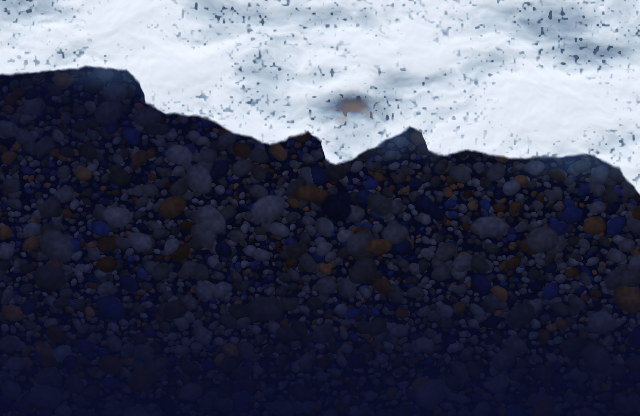
This texture is drawn by a Shadertoy shader. Its source:

```glsl
// Dark pebble beach under a sheet of bright sea foam with a jagged shoreline.
// Stones are jittered ellipses in layered grids; foam is warped noise with
// thick and thin patches, fine bubbles and a little relief lighting.
const vec3 NAVY = vec3(.035, .052, .165), GAP = vec3(.025, .035, .115);
const vec3 STONE_GREY = vec3(.165, .18, .275), STONE_BROWN = vec3(.2, .155, .15);
const vec3 STONE_BLUE = vec3(.07, .095, .27), WET_FILM = vec3(.23, .31, .39);
const vec3 WATER = vec3(.29, .36, .46), FOAM_THIN = vec3(.55, .63, .72);
const vec3 FOAM_MID = vec3(.74, .8, .86), FOAM_THICK = vec3(.89, .92, .97);
const float ASPECT = 1.542, EDGE_SOFTNESS = .005;

// Shoreline knots, in units of the canvas height
const int KNOTS = 23;
const vec2 SHORE[KNOTS] = vec2[KNOTS](
    vec2(0, .82), vec2(.2, .838), vec2(.305, .832), vec2(.335, .8), vec2(.352, .755),
    vec2(.4, .728), vec2(.5, .718), vec2(.56, .684), vec2(.65, .654), vec2(.745, .684),
    vec2(.775, .66), vec2(.785, .622), vec2(.81, .602), vec2(.86, .624), vec2(.99, .696),
    vec2(1.016, .684), vec2(1.03, .638), vec2(1.06, .625), vec2(1.12, .638),
    vec2(1.24, .618), vec2(1.43, .628), vec2(1.49, .594), vec2(1.55, .52));
// Ellipses: centre, radii
const vec4 THIN[7] = vec4[7](vec4(.04, .98, .14, .05), vec4(1.13, .82, .1, .05),
    vec4(.64, .815, .09, .03), vec4(.85, .745, .06, .03), vec4(1.44, .87, .12, .05),
    vec4(1.32, .96, .2, .05), vec4(.7, .98, .25, .03));
const vec4 THICK[5] = vec4[5](vec4(.29, .94, .06, .05), vec4(.41, .83, .13, .07),
    vec4(1.07, .86, .08, .04), vec4(1.36, .74, .2, .08), vec4(.9, .88, .12, .04));
const vec4 FILM[3] = vec4[3](vec4(.26, .815, .1, .035), vec4(.97, .655, .08, .05),
    vec4(1.4, .6, .13, .045));
const vec4 BIG_STONES[5] = vec4[5](vec4(.748, .534, .042, .02), vec4(1.18, .455, .05, .03),
    vec4(.64, .257, .05, .034), vec4(.912, .408, .036, .022), vec4(1.45, .222, .04, .03));

float hash(vec2 p) {
    vec3 q = fract(p.xyx * .1031);
    q += dot(q, q.yzx + 33.33);
    return fract((q.x + q.y) * q.z);
}
float noise(vec2 p) {
    vec2 i = floor(p), f = fract(p);
    f *= f * (3. - 2. * f);
    return mix(mix(hash(i), hash(i + vec2(1, 0)), f.x),
               mix(hash(i + vec2(0, 1)), hash(i + 1.), f.x), f.y);
}
float fbm(vec2 p) {
    float sum = 0., amp = .5;
    for (int i = 0; i < 5; i++, amp *= .5) {
        sum += amp * noise(p);
        p = mat2(1.6, 1.2, -1.2, 1.6) * p + 5.3;
    }
    return sum;
}
float glow(vec2 p, vec4 e) {
    vec2 q = (p - e.xy) / e.zw;
    return exp(-dot(q, q));
}
float shoreHeight(float x) {
    float y = SHORE[0].y;
    for (int i = 1; i < KNOTS; i++)
        y = mix(y, SHORE[i].y, clamp((x - SHORE[i-1].x) / (SHORE[i].x - SHORE[i-1].x), 0., 1.));
    return y;
}
// One domed stone; q is its local position, with the rim at length 1
vec3 paintStone(vec3 under, vec2 q, float seed) {
    float d = length(q), kind = hash(vec2(seed, 4.7));
    vec3 tint = kind < .12 ? STONE_BROWN : kind > .86 ? STONE_BLUE : STONE_GREY;
    tint *= mix(.42, 1., hash(vec2(seed, 9.1))) * (1. + .2 * q.y - .28 * d * d);
    return mix(under, tint, 1. - smoothstep(.8, 1., d));
}
// Nearest jittered ellipse in a grid; density drops some stones
vec3 pebbles(vec3 under, vec2 p, float size, float density) {
    vec2 g = p / size, best = vec2(9);
    float bestSeed = 0.;
    for (int k = 0; k < 9; k++) {
        vec2 id = floor(g) + vec2(k % 3, k / 3) - 1.;
        float seed = hash(id + size * 900.) * 91.;
        if (hash(vec2(seed, 1.3)) > density) continue;
        vec2 jitter = vec2(hash(vec2(seed, 2.1)), hash(vec2(seed, 3.7))) - .5;
        float a = (hash(vec2(seed, 6.3)) - .5) * 1.8;
        vec2 radii = mix(vec2(.42, .3), vec2(.66, .5), hash(vec2(seed, 5.9)));
        vec2 q = mat2(cos(a), sin(a), -sin(a), cos(a)) * (g - id - .5 - .7 * jitter) / radii;
        if (dot(q, q) < dot(best, best)) { best = q; bestSeed = seed; }
    }
    return paintStone(under, best, bestSeed);
}
vec3 beach(vec2 p, float depth) {
    vec2 w = p + .006 * (vec2(noise(p * 45.), noise(p * 45. + 8.)) - .5);
    vec3 col = pebbles(GAP, w, .017, 1.);
    col = pebbles(col, w, .029, .62);
    col = pebbles(col, w, .047, .48);
    col = pebbles(col, w, .075, .2);
    for (int i = 0; i < 5; i++)
        col = paintStone(col, (w - BIG_STONES[i].xy) / BIG_STONES[i].zw, float(i) + 3.);
    col *= .85 + .3 * noise(p * 120.);
    float light = smoothstep(0., .45, p.y) * (1. - .5 * smoothstep(.55, .75, p.y));
    col = mix(NAVY, col, .25 + .75 * light * (.8 + .2 * smoothstep(.1, .6, p.x)));
    float film = 0.;
    for (int i = 0; i < 3; i++) film += glow(p, FILM[i]);
    return mix(col, WET_FILM + .6 * (col - .1), .65 * film * smoothstep(-.1, 0., depth));
}
float foamThickness(vec2 p) {
    vec2 warp = vec2(fbm(p * 5.), fbm(p * 5. + 7.)) - .5, q = p + .14 * warp;
    float ridge = 1. - abs(2. * fbm(q * vec2(6, 11) + 3.) - 1.);
    float t = .42 + .42 * ridge + .5 * (fbm(q * vec2(9, 15)) - .5);
    for (int i = 0; i < 7; i++) t -= .36 * glow(p + .08 * warp, THIN[i]);
    for (int i = 0; i < 5; i++) t += .25 * glow(p + .08 * warp, THICK[i]);
    return t;
}
vec3 foam(vec2 p, float depth) {
    float t = foamThickness(p), relief = t - foamThickness(p + vec2(-.004, .01));
    float bubbles = smoothstep(.3, .75, noise(p * 150.) * noise(p * 95. + 4.));
    t += .1 * exp(-22. * depth) - .45 * bubbles * (1. - smoothstep(.65, 1.1, t));
    vec3 col = mix(WATER, FOAM_THIN, smoothstep(.08, .34, t));
    col = mix(col, FOAM_MID, smoothstep(.3, .56, t));
    col = mix(col, FOAM_THICK, smoothstep(.5, .8, t)) + clamp(relief * .35, -.08, .05);
    float warm = glow(p, vec4(.85, .735, .045, .035)) * smoothstep(.45, .7, noise(p * 65.));
    return mix(col, vec3(.52, .43, .39), .6 * warm);
}
void mainImage(out vec4 fragColor, in vec2 fragCoord) {
    vec2 p = fragCoord / iResolution.xy * vec2(ASPECT, 1);
    float depth = p.y - shoreHeight(p.x + .008 * (noise(p * 40.) - .5)) - .012 * (fbm(p * 38.) - .5);
    float cover = smoothstep(-EDGE_SOFTNESS, EDGE_SOFTNESS, depth);
    fragColor = vec4(mix(beach(p, depth), foam(p, max(depth, 0.)), cover), 1);
}
```
